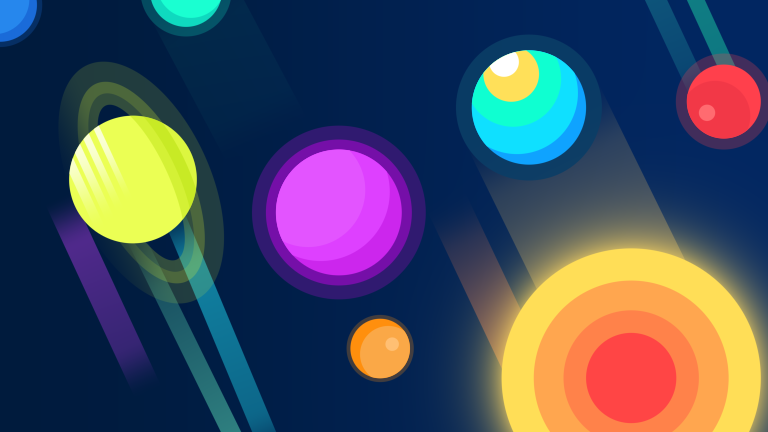
Write a Shadertoy shader that draws this background.

```glsl
// Flat-style space scene: layered planets, a ringed world, a glowing sun and slanted light trails.

// Antialiased coverage of a signed distance
float cover(float d, float px) {
    return 1.0 - smoothstep(-0.7 * px, 0.7 * px, d);
}

float disc(vec2 p, vec2 center, float radius) {
    return length(p - center) - radius;
}

// Approximate distance to an axis-aligned ellipse
float ellipse(vec2 q, vec2 radii) {
    float f = length(q / radii);
    return f * (f - 1.0) / max(length(q / (radii * radii)), 1e-3);
}

vec3 paint(vec3 base, vec3 ink, float d, float px) {
    return mix(base, ink, cover(d, px));
}

vec3 veil(vec3 base, vec3 ink, float d, float alpha, float px) {
    return mix(base, ink, alpha * cover(d, px));
}

// Straight light trail from a to b, alpha.x at the start and alpha.y at the end
vec3 trail(vec3 base, vec3 ink, vec2 p, vec2 a, vec2 b, float halfWidth, vec2 alpha, float px) {
    vec2 along = b - a;
    float t = dot(p - a, along) / dot(along, along);
    float side = abs(dot(p - a, normalize(vec2(-along.y, along.x)))) - halfWidth;
    float fade = smoothstep(0.0, 0.25, t) * (1.0 - smoothstep(0.75, 1.0, t));
    return veil(base, ink, side, fade * mix(alpha.x, alpha.y, clamp(t, 0.0, 1.0)), px);
}

// Three nested translucent bands around an empty centre
float ringAlpha(vec2 q, float px) {
    float bands = 0.15 * cover(ellipse(q, vec2(1.44, 2.70)), px)
                + 0.20 * cover(ellipse(q, vec2(1.02, 2.27)), px)
                - 0.12 * cover(ellipse(q, vec2(0.78, 2.02)), px)
                - 0.23 * cover(ellipse(q, vec2(0.58, 1.77)), px);
    return bands * smoothstep(-1.6, -0.2, q.x);
}

// Planet with a halo and one offset inner disc
vec3 planet(vec3 base, vec2 p, vec2 c, float r, float haloR, vec3 dark, vec3 light, vec2 shift, float px) {
    float body = disc(p, c, r);
    base = veil(base, dark, disc(p, c, haloR), 0.25, px);
    base = paint(base, dark, body, px);
    return paint(base, light, max(body, disc(p, c + shift, r * 0.95)), px);
}

vec3 ringedPlanet(vec3 base, vec2 p, vec2 c, float px) {
    vec2 minorAxis = vec2(0.91, 0.42), majorAxis = vec2(0.42, -0.91);
    vec2 local = vec2(dot(p - c, minorAxis), dot(p - c, majorAxis));
    vec2 q = local - vec2(0.13, 0.13);
    float body = length(local) - 1.333;
    float ring = ringAlpha(q, px);
    base = mix(base, vec3(0.85, 0.95, 0.2), ring);
    base = paint(base, vec3(0.92, 1.0, 0.33), body, px);
    // Light stripes fading down the surface
    for (int i = 0; i < 4; i++) {
        float stripe = abs(local.x + 1.05 - 0.27 * float(i)) - 0.10 + 0.012 * float(i);
        float fade = 1.0 - smoothstep(-1.1, 0.7 - 0.1 * float(i), local.y);
        base = veil(base, vec3(1.0), max(body, stripe), 0.75 * fade, px);
    }
    // Near side of the ring crosses the surface
    return veil(base, vec3(0.68, 0.85, 0.0), max(body, -q.x), ring * 1.6, px);
}

void mainImage(out vec4 fragColor, in vec2 fragCoord) {
    // The canvas is nine units tall
    float px = 9.0 / iResolution.y;
    vec2 p = fragCoord * px;
    vec3 col = mix(vec3(0.0, 0.105, 0.24), vec3(0.005, 0.15, 0.38), smoothstep(0.0, 16.0, p.x));

    // Trails
    col = trail(col, vec3(0.1, 0.7, 0.6), p, vec2(3.9, 9.2), vec2(5.6, 6.0), 0.95, vec2(0.09, 0.03), px);
    col = trail(col, vec3(0.42, 0.18, 0.65), p, vec2(1.2, 4.9), vec2(3.1, 0.8), 0.30, vec2(0.85, 0.4), px);
    col = trail(col, vec3(0.3, 0.75, 0.65), p, vec2(2.7, 4.3), vec2(5.6, -1.6), 0.19, vec2(0.2, 0.75), px);
    col = trail(col, vec3(0.08, 0.6, 0.72), p, vec2(3.5, 4.8), vec2(5.9, -0.95), 0.23, vec2(0.9, 0.5), px);
    col = trail(col, vec3(0.85, 0.45, 0.32), p, vec2(9.2, 5.0), vec2(11.35, 0.46), 0.44, vec2(0.0, 0.75), px);
    col = trail(col, vec3(0.85, 0.7, 0.4), p, vec2(11.02, 6.76), vec2(13.7, 1.3), 1.52, vec2(0.1, 0.5), px);
    col = trail(col, vec3(0.1, 0.5, 0.58), p, vec2(13.2, 10.0), vec2(14.65, 6.9), 0.21, vec2(0.6, 0.3), px);
    col = trail(col, vec3(0.1, 0.75, 0.62), p, vec2(13.9, 10.3), vec2(15.6, 6.6), 0.17, vec2(0.6, 0.5), px);

    // Sun: soft glow, then concentric discs
    vec2 sun = vec2(13.15, 1.125);
    float sunEdge = disc(p, sun, 2.70);
    col = mix(col, vec3(1.0, 0.85, 0.38), 0.68 * exp(-2.1 * max(sunEdge, 0.0)));
    col = paint(col, vec3(1.0, 0.87, 0.34), sunEdge, px);
    col = paint(col, vec3(1.0, 0.65, 0.31), disc(p, sun, 2.03), px);
    col = paint(col, vec3(1.0, 0.51, 0.29), disc(p, sun, 1.41), px);
    col = paint(col, vec3(1.0, 0.27, 0.27), disc(p, sun, 0.94), px);

    col = ringedPlanet(col, p, vec2(2.77, 5.26), px);

    // Purple planet
    vec2 violet = vec2(7.06, 4.573);
    float violetBody = disc(p, violet, 1.31);
    col = paint(col, vec3(0.19, 0.10, 0.44), disc(p, violet, 1.81), px);
    col = paint(col, vec3(0.46, 0.06, 0.66), disc(p, violet, 1.52), px);
    col = paint(col, vec3(0.80, 0.15, 0.93), violetBody, px);
    col = paint(col, vec3(0.87, 0.25, 1.0), max(violetBody, disc(p, violet + vec2(-0.38, 0.43), 1.44)), px);
    col = paint(col, vec3(0.89, 0.33, 1.0), max(violetBody, disc(p, violet + vec2(-0.64, 0.47), 1.19)), px);

    // Blue planet with nested highlights
    vec2 azure = vec2(11.02, 6.76);
    float azureBody = disc(p, azure, 1.19);
    col = veil(col, vec3(0.04, 0.24, 0.40), disc(p, azure, 1.52), 0.9, px);
    col = paint(col, vec3(0.06, 0.64, 1.0), azureBody, px);
    col = paint(col, vec3(0.06, 0.88, 1.0), max(azureBody, disc(p, azure + vec2(-0.25, 0.30), 1.27)), px);
    col = paint(col, vec3(0.06, 1.0, 0.82), max(azureBody, disc(p, azure + vec2(-0.33, 0.60), 1.0)), px);
    col = paint(col, vec3(1.0, 0.88, 0.35), max(azureBody, disc(p, azure + vec2(-0.37, 0.70), 0.58)), px);
    col = paint(col, vec3(1.0), max(azureBody, disc(p, azure + vec2(-0.52, 0.95), 0.31)), px);

    // Small planets
    col = planet(col, p, vec2(15.08, 6.885), 0.77, 1.0, vec3(1.0, 0.25, 0.30), vec3(0.95, 0.22, 0.28), vec2(-0.18, -0.3), px);
    col = paint(col, vec3(1.0, 0.42, 0.44), disc(p, vec2(14.73, 6.65), 0.17), px);
    col = planet(col, p, vec2(7.92, 1.74), 0.62, 0.70, vec3(1.0, 0.56, 0.05), vec3(0.98, 0.66, 0.28), vec2(0.17, -0.12), px);
    col = paint(col, vec3(1.0, 0.75, 0.45), disc(p, vec2(8.17, 1.83), 0.14), px);
    col = planet(col, p, vec2(3.875, 9.19), 0.75, 0.95, vec3(0.06, 0.85, 0.75), vec3(0.1, 1.0, 0.82), vec2(0.1, 0.15), px);
    col = planet(col, p, vec2(0.0, 8.9), 0.77, 0.88, vec3(0.1, 0.42, 0.85), vec3(0.15, 0.53, 0.93), vec2(-0.12, 0.12), px);

    fragColor = vec4(col, 1.0);
}
```
